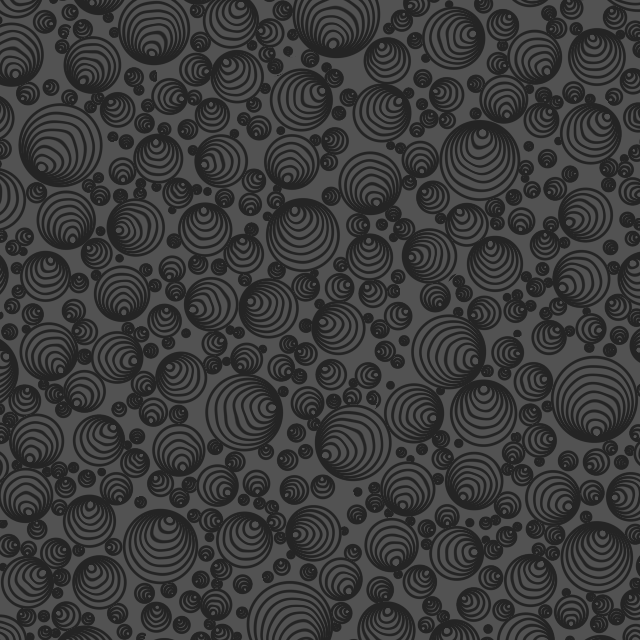
Write a WebGL 2 fragment shader that draws this pattern.

```glsl
#version 300 es
precision highp float;
// Packed circles of many sizes, each filled with off-centre nested rings, dark grey on grey.

uniform vec2 u_resolution;
out vec4 fragColor;

const float HALF_LINE = 0.0021;

vec3 hash3(vec3 p) {
    p = fract((p + 50.0) * vec3(0.1031, 0.1030, 0.0973));
    p += dot(p, p.yxz + 33.33);
    return fract((p.xxy + p.yxx) * p.zyx);
}

float cornerSlope(vec2 corner, vec2 offset) {
    float angle = 6.2832 * hash3(vec3(corner, 7.0)).x;
    return dot(vec2(cos(angle), sin(angle)), offset);
}

float gradientNoise(vec2 p) {
    vec2 i = floor(p), f = p - i;
    vec2 u = f * f * (3.0 - 2.0 * f);
    vec2 x = vec2(1.0, 0.0);
    return mix(mix(cornerSlope(i, f), cornerSlope(i + x, f - x), u.x),
               mix(cornerSlope(i + x.yx, f - x.yx), cornerSlope(i + 1.0, f - 1.0), u.x), u.y);
}

float stroke(float dist, float soft) {
    return 1.0 - smoothstep(HALF_LINE - soft, HALF_LINE + soft, abs(dist));
}

// Distance to the nearest of the rings that shrink towards a focus near the rim
float ringDistance(vec2 offset, float outerRadius, vec3 rnd) {
    float radius = outerRadius - HALF_LINE;
    vec2 q = offset / radius;

    // Hand-drawn wobble that fades out at the rim
    float fade = 0.14 * clamp(1.0 - dot(q, q), 0.0, 1.0);
    q += fade * gradientNoise(q * 1.5 + rnd.xy * 40.0);

    // Solve for the ring size t through this point: |q - focus * (1 - t)| = t
    float angle = 6.2832 * rnd.x;
    vec2 dir = vec2(cos(angle), sin(angle));
    float k = mix(0.76, 0.9, rnd.y);
    vec2 e = q - dir * k;
    float b = dot(e, dir), m = 1.0 - k * k;
    float t = max((k * b + sqrt(k * k * b * b + m * dot(e, e))) / m, 0.001);

    float count = floor(2.5 + outerRadius * 95.0 + 0.5 * rnd.z);
    float ring = clamp(round(t * count), 1.0, count) / count;
    return abs(t - ring) * radius * (t - k * (b + k * t)) / t;
}

void main() {
    vec2 p = gl_FragCoord.xy / u_resolution.y;
    float soft = max(0.0011, 0.6 / u_resolution.y);
    vec3 placed[48]; // centre and radius
    int count = 0;
    float ink = 0.0;
    vec3 owner = vec3(0.0), style = vec3(0.0);

    // Coarse to fine turned grids: each cell tries one circle in the space left over
    for (int level = 0; level < 6 && owner.z == 0.0; level++) {
        float size = level == 0 ? 0.3 : 0.115 * pow(0.76, float(level - 1));
        float largest = min(0.075, 0.48 * size);
        float jitter = level == 0 ? 0.5 : 0.3;
        float reach = min(1.6 * (size - 0.038), 0.2);
        float turnAngle = 0.4 + 1.3 * float(level);
        mat2 turn = mat2(cos(turnAngle), sin(turnAngle), -sin(turnAngle), cos(turnAngle));
        float shift = 0.37 * float(level);
        vec2 home = floor(turn * p / size + shift - 0.5) - 1.0;
        int earlier = count;

        for (int i = 0; i < 16; i++) {
            vec2 cell = home + vec2(i % 4, i / 4);
            vec2 middle = ((cell + 0.5 - shift) * size) * turn;
            if (distance(p, middle) > reach + 0.55 * size) continue;
            vec3 rnd = hash3(vec3(cell, float(level)));
            vec2 centre = middle + (rnd.xy - 0.5) * jitter * size;

            // Push away from the nearest larger circle, then measure the clearance
            float clearance = 1.0;
            for (int pass = 0; pass < 3; pass++) {
                vec3 nearest = vec3(0.0);
                clearance = 1.0;
                for (int j = 0; j < earlier; j++) {
                    float gap = distance(centre, placed[j].xy) - placed[j].z;
                    if (gap < clearance) {
                        clearance = gap;
                        nearest = placed[j];
                    }
                }
                if (pass == 2 || clearance > 0.45 * size || clearance < -0.4 * size) break;
                centre += normalize(centre - nearest.xy + 0.00001) * min(0.45 * size - clearance, 0.3 * size);
            }

            // Stay inside the cell, overlap larger neighbours by a line
            vec2 drift = abs(turn * (centre - middle));
            float room = 0.5 * size - max(drift.x, drift.y);
            float radius = min(min(room, clearance + 0.003), largest * mix(0.75, 1.0, rnd.z));
            float inside = radius - distance(p, centre);
            if (radius < 0.35 * largest || inside < -reach - 0.01 || count >= 48) continue;

            placed[count++] = vec3(centre, radius);
            ink = max(ink, stroke(inside - HALF_LINE, soft));
            if (inside > 0.0) {
                owner = vec3(centre, radius);
                style = hash3(vec3(cell + 17.0, float(level) + 31.0));
            }
        }
    }

    if (owner.z > 0.0) ink = max(ink, stroke(ringDistance(p - owner.xy, owner.z, style), soft));

    vec3 fillGrey = vec3(0.32), lineGrey = vec3(0.14);
    fragColor = vec4(mix(fillGrey, lineGrey, ink), 1.0);
}
```
